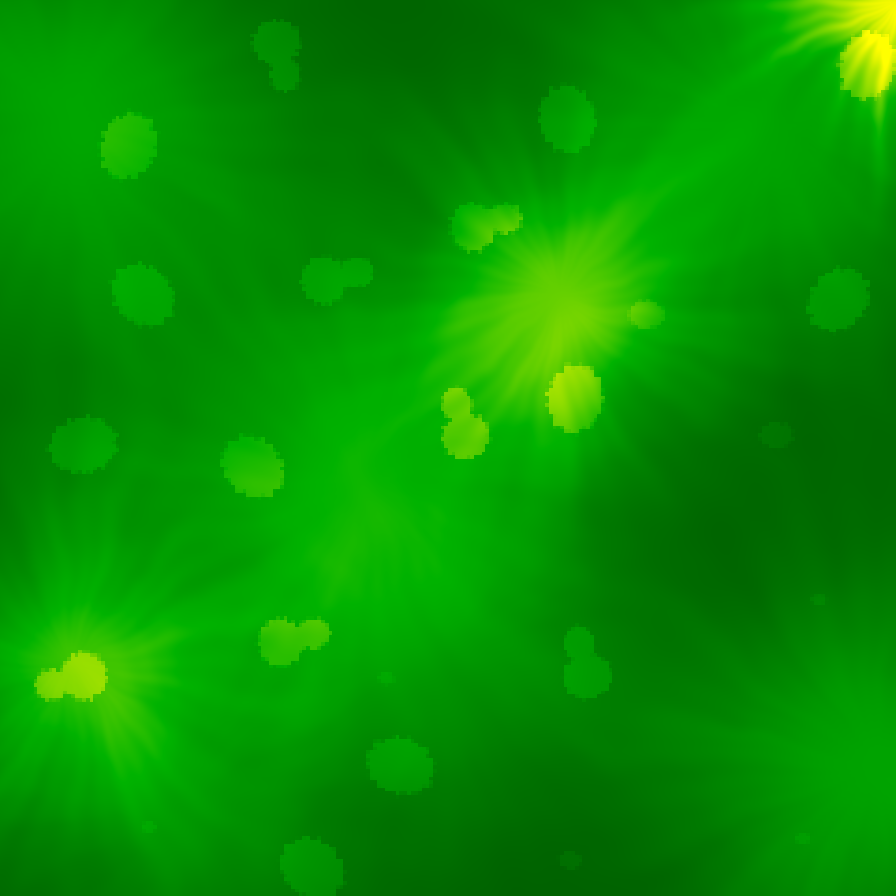
Reproduce this texture procedurally as a Shadertoy shader.

```glsl
// Soft glowing green mist with ragged, slightly brighter flecks.

const float BASE_TONE = 0.365;    // darkest green
const float YELLOW_START = 0.70;  // tone above which red joins in
const float YELLOW_SLOPE = 3.45;
const float MIST_AMOUNT = 0.018;
const float WARP_AMOUNT = 0.018;
const float SPOKE_AMOUNT = 0.016;
const float FLECK_CELLS = 5.0;    // fleck cells per canvas side
const float FLECK_STEPS = 240.0;  // stair steps along fleck edges
const float FLECK_GAIN = 0.10;
const float FAINT_GAIN = 0.045;
const float EDGE = 0.0016;
const float TAU = 6.2831853;

// Glows: centre, radius, gain
const int GLOW_COUNT = 9;
const vec4 GLOWS[GLOW_COUNT] = vec4[](
    vec4(0.62, 0.66, 0.16, 0.34), vec4(0.40, 0.46, 0.24, 0.30),
    vec4(0.08, 0.25, 0.16, 0.33), vec4(0.08, 0.86, 0.24, 0.28),
    vec4(1.00, 1.00, 0.10, 0.52), vec4(0.97, 0.14, 0.20, 0.28),
    vec4(0.85, 0.86, 0.22, 0.27), vec4(0.48, 0.26, 0.20, 0.11),
    vec4(0.20, 0.10, 0.20, 0.13));

float hash(vec2 p) {
    return fract(sin(dot(p, vec2(127.1, 311.7))) * 43758.5453);
}

mat2 rotation(float a) {
    return mat2(cos(a), -sin(a), sin(a), cos(a));
}

// Layered sines, each turned and finer than the last
float layeredSines(vec2 p) {
    float sum = 0.0, weight = 0.5;
    for (int i = 0; i < 4; i++) {
        sum += weight * sin(p.x + 1.3 * sin(p.y)) * cos(p.y + 0.7);
        p = rotation(0.9) * p * 1.8 + 2.1;
        weight *= 0.55;
    }
    return sum;
}

// Broad light with faint rays at the rims
float mistTone(vec2 uv) {
    vec2 warp = vec2(layeredSines(uv * 14.0), layeredSines(uv * 14.0 + 5.0));
    vec2 p = uv + WARP_AMOUNT * warp;
    float tone = BASE_TONE + MIST_AMOUNT * layeredSines(uv * 9.0 + 3.0);
    for (int i = 0; i < GLOW_COUNT; i++) {
        vec4 glow = GLOWS[i];
        vec2 d = p - glow.xy + 1e-5;
        float angle = atan(d.y, d.x), phase = float(i) * 1.7;
        float spokes = sin(5.0 * angle + phase)
                     + 0.5 * sin(13.0 * angle + 2.0 * phase)
                     + 0.3 * sin(31.0 * angle - phase);
        float r = length(d) / glow.z * (1.0 + SPOKE_AMOUNT / glow.z * spokes);
        tone += glow.w * exp(-r * r);
    }
    return tone;
}

// Coverage of an oval with a serrated rim
float raggedOval(vec2 p, vec2 radii, float seed) {
    p += 1e-5;
    float angle = atan(p.y, p.x);
    float rim = 1.0 + 0.05 * sin(17.0 * angle + seed * TAU)
                    + 0.04 * sin(11.0 * angle - seed * 9.0);
    float d = (length(p / radii) - rim) * min(radii.x, radii.y);
    return 1.0 - smoothstep(-EDGE, EDGE, d);
}

// One fleck per cell: single oval, joined pair or faint speck
float fleckTone(vec2 uv) {
    vec2 p = (floor(uv * FLECK_STEPS) + 0.5) / FLECK_STEPS;
    vec2 home = floor(p * FLECK_CELLS);
    float tone = 0.0;
    for (int y = -1; y <= 1; y++)
    for (int x = -1; x <= 1; x++) {
        vec2 cell = home + vec2(x, y);
        vec2 jitter = vec2(hash(cell + 3.1), hash(cell + 17.4));
        float kind = hash(cell + 41.2), seed = hash(cell + 63.9);
        vec2 d = p - (cell + 0.15 + 0.7 * jitter) / FLECK_CELLS;
        if (kind < 0.34) {
            d = rotation(seed * TAU) * d;
            tone = max(tone, FLECK_GAIN * raggedOval(d, vec2(0.038, 0.031), seed));
        } else if (kind < 0.64) {
            d = rotation(floor(seed * 4.0) * TAU / 4.0 + 0.15) * d;
            float large = raggedOval(d, vec2(0.025, 0.027), seed);
            float small = raggedOval(d - vec2(0.037, 0.004), vec2(0.019, 0.017), kind);
            tone = max(tone, FLECK_GAIN * max(large, small));
        } else if (kind < 0.90) {
            vec2 radii = mix(0.006, 0.021, seed) * vec2(1.0, 0.75);
            tone = max(tone, FAINT_GAIN * raggedOval(d, radii, seed));
        }
    }
    return tone;
}

// Green carries the tone; red turns the highlights yellow
vec3 greenToYellow(float tone) {
    float red = clamp((tone - YELLOW_START) * YELLOW_SLOPE, 0.0, 1.0);
    return vec3(red, clamp(tone, 0.0, 1.0), 0.0);
}

void mainImage(out vec4 fragColor, in vec2 fragCoord) {
    vec2 uv = fragCoord / iResolution.xy;
    fragColor = vec4(greenToYellow(mistTone(uv) + fleckTone(uv)), 1.0);
}
```
